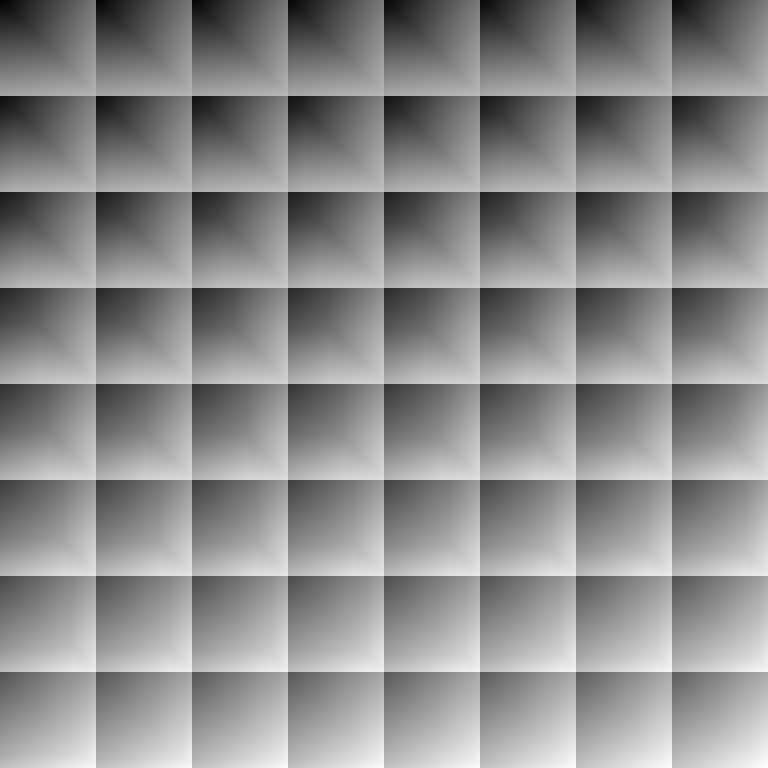
Write a WebGL 1 fragment shader that draws this pattern.

```glsl
precision highp float;

uniform vec2 u_resolution;

const float TILES = 8.0;
const float SAMPLES = 2.0;

// Grey level given to each pure hue
const vec3 PRIMARY_GREY = vec3(0.46, 0.64, 0.36);    // red, green, blue
const vec3 SECONDARY_GREY = vec3(0.76, 0.67, 0.71);  // cyan, magenta, yellow

// Splits a colour into white, one secondary and one primary, then weighs them
float mixedGrey(vec3 color, vec3 primary, vec3 secondary) {
  float white = min(color.r, min(color.g, color.b));
  vec3 rest = color - white;
  vec3 pairs = min(rest.gbr, rest.brg);
  float shared = max(pairs.x, max(pairs.y, pairs.z));
  vec3 pure = max(rest - shared, 0.0);
  return white + dot(pairs, secondary) + dot(pure, primary);
}

// Red runs right, green runs down, blue steps from tile to tile
vec3 cubeSlice(vec2 p, float tiles) {
  vec2 grid = p * tiles;
  vec2 tile = clamp(floor(grid), 0.0, tiles - 1.0);
  float blue = (tile.y * tiles + tile.x) / (tiles * tiles - 1.0);
  return vec3(grid - tile, blue);
}

void main() {
  float grey = 0.0;

  // Average subsamples to smooth the tile edges
  for (float j = 0.0; j < SAMPLES; j++) {
    for (float i = 0.0; i < SAMPLES; i++) {
      vec2 offset = (vec2(i, j) + 0.5) / SAMPLES - 0.5;
      vec2 p = (gl_FragCoord.xy + offset) / u_resolution;
      p.y = 1.0 - p.y;
      grey += mixedGrey(cubeSlice(p, TILES), PRIMARY_GREY, SECONDARY_GREY);
    }
  }

  gl_FragColor = vec4(vec3(grey / (SAMPLES * SAMPLES)), 1.0);
}
```
